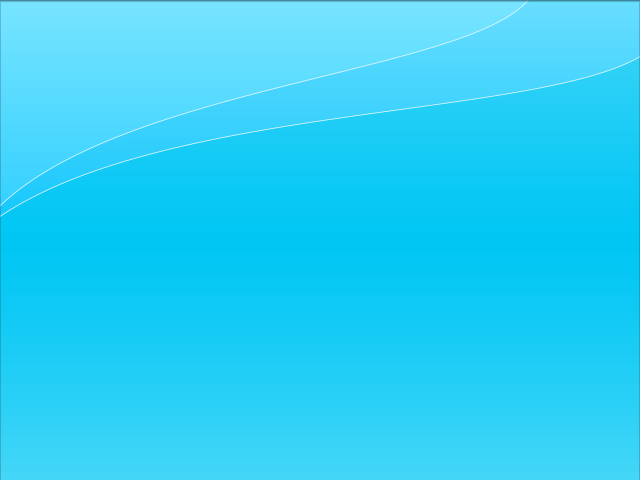
Give the GLSL for this background, as a Shadertoy shader.

```glsl
// Aqua backdrop: a vertical gradient brightening away from a deep blue belt,
// with two pale translucent sheets whose lower rims are cubic Bezier curves.
// Each curve is solved for its height at x, giving a signed distance for fills and lines.

// Signed distance to a curve monotonic in x, positive above, in canvas heights.
float curveDistance(vec2 uv, vec2 a, vec2 b, vec2 c, vec2 d, float aspect) {
    // Polynomial form of the Bezier curve
    vec2 k1 = 3.0 * (b - a);
    vec2 k2 = 3.0 * (a - 2.0 * b + c);
    vec2 k3 = d - a + 3.0 * (b - c);

    // Bisect for the parameter lying at this x
    float lo = 0.0, hi = 1.0;
    for (int i = 0; i < 18; i++) {
        float mid = 0.5 * (lo + hi);
        float x = a.x + mid * (k1.x + mid * (k2.x + mid * k3.x));
        if (x < uv.x) lo = mid; else hi = mid;
    }
    float t = 0.5 * (lo + hi);
    vec2 point = a + t * (k1 + t * (k2 + t * k3));
    vec2 tangent = k1 + t * (2.0 * k2 + 3.0 * t * k3);

    // Extend along the tangent, then turn the height gap into a distance
    float slope = tangent.y / tangent.x;
    float gap = uv.y - point.y - slope * (uv.x - point.x);
    return gap / sqrt(1.0 + slope * slope / (aspect * aspect));
}

float fillAbove(float dist, float pixel) {
    return smoothstep(-0.5 * pixel, 0.5 * pixel, dist);
}

float thinLine(float dist, float pixel) {
    float halfWidth = 0.0009;
    float coverage = min(1.0, 2.0 * halfWidth / pixel);
    float reach = max(halfWidth, 0.5 * pixel);
    return coverage * (1.0 - smoothstep(reach - 0.5 * pixel, reach + 0.5 * pixel, abs(dist)));
}

void mainImage(out vec4 fragColor, in vec2 fragCoord) {
    vec2 uv = fragCoord / iResolution.xy;
    float aspect = iResolution.x / iResolution.y;
    float pixel = 1.0 / iResolution.y;

    // Base gradient, deepest just below the middle
    float away = pow(abs(uv.y - 0.495) * 2.0, 1.2);
    vec3 color = mix(vec3(0.0, 0.776, 0.957), vec3(0.27, 0.84, 0.968), away);

    float upper = curveDistance(uv, vec2(0.0, 0.571), vec2(0.195, 0.821),
                                vec2(0.729, 0.849), vec2(0.8255, 1.0), aspect);
    float lower = curveDistance(uv, vec2(0.0, 0.549), vec2(0.26, 0.783),
                                vec2(0.833, 0.753), vec2(1.0, 0.882), aspect);

    // Translucent sheets, lighter towards the top
    float rise = clamp((uv.y - 0.56) / 0.44, 0.0, 1.0);
    vec3 lowerSheet = mix(vec3(0.10, 0.785, 0.985), vec3(0.41, 0.868, 1.0), rise);
    vec3 upperSheet = mix(vec3(0.20, 0.815, 1.0), vec3(0.47, 0.895, 1.0), rise);
    color = mix(color, lowerSheet, fillAbove(lower, pixel));
    color = mix(color, upperSheet, fillAbove(upper, pixel));

    // White rims
    float rim = max(thinLine(upper, pixel), thinLine(lower, pixel));
    color = mix(color, vec3(0.93, 0.98, 1.0), 0.85 * rim);

    // Dark frame along the top and, more faintly, the sides
    float sideGap = min(uv.x, 1.0 - uv.x) * aspect;
    float topShade = 0.6 * (1.0 - smoothstep(0.0, 0.006, 1.0 - uv.y));
    float sideShade = 0.35 * (1.0 - smoothstep(0.0, 0.003, sideGap));
    color = mix(color, vec3(0.10, 0.25, 0.30), max(topShade, sideShade));

    fragColor = vec4(color, 1.0);
}
```
